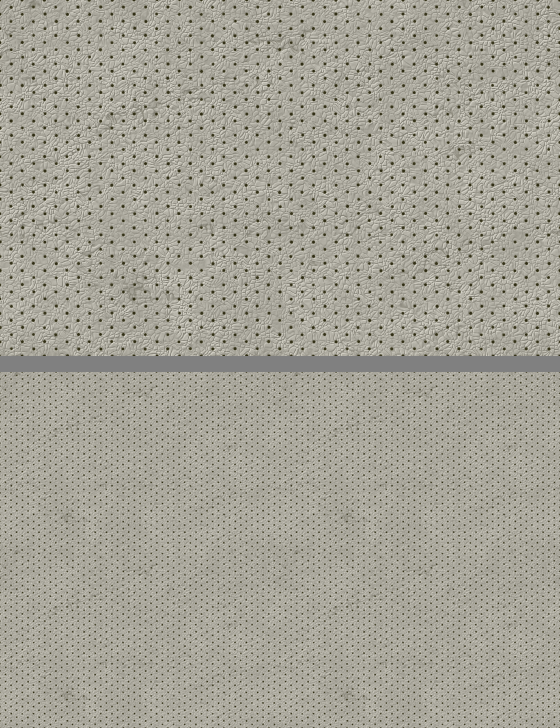
Top, the tile; bottom, the same tile 2 across and 2 down.
A Shadertoy shader for this texture:

```glsl
// Pale grey grained leather, perforated by a staggered grid of small dark round holes.

const vec3 LEATHER = vec3(0.685, 0.675, 0.632);
const vec3 GROOVE = vec3(0.46, 0.45, 0.38);
const vec3 HOLE_RIM = vec3(0.34, 0.33, 0.23);
const vec3 HOLE_CORE = vec3(0.20, 0.19, 0.095);
const vec2 HOLE_GRID = vec2(50.0);      // half pitches across and down
const float HOLE_RADIUS = 0.0028;       // in canvas widths
const vec2 GRAIN_CELLS = vec2(126.0, 84.0);

// Two random values per cell, repeating with the given period.
vec2 hash2(vec2 cell, vec2 period) {
    vec2 c = mod(cell, period);
    vec3 p = fract(c.xyx * vec3(0.1031, 0.1030, 0.0973));
    p += dot(p, p.yzx + 33.33);
    return fract((p.xx + p.yz) * p.zy);
}

// Smooth value noise that wraps.
vec2 noise2(vec2 p, vec2 period) {
    vec2 cell = floor(p), f = fract(p);
    f = f * f * (3.0 - 2.0 * f);
    vec2 low = mix(hash2(cell, period), hash2(cell + vec2(1, 0), period), f.x);
    vec2 high = mix(hash2(cell + vec2(0, 1), period), hash2(cell + vec2(1, 1), period), f.x);
    return mix(low, high, f.y);
}

// Gap between the two nearest cell points: zero along the cell borders.
float cellGap(vec2 p, vec2 period) {
    vec2 cell = floor(p), f = fract(p);
    float nearest = 8.0, second = 8.0;
    for (int y = -1; y <= 1; y++) {
        for (int x = -1; x <= 1; x++) {
            vec2 offset = vec2(x, y);
            float d = length(offset + hash2(cell + offset, period) - f);
            second = min(second, max(nearest, d));
            nearest = min(nearest, d);
        }
    }
    return second - nearest;
}

// Long, broken wrinkles; a whole-number slant keeps them seamless.
float creases(vec2 uv, float slant, vec2 warp) {
    vec2 period = vec2(10.0, 20.0);
    vec2 p = vec2(10.0 * uv.x, 40.0 * uv.y - 20.0 * slant * uv.x) + warp;
    float line = 1.0 - smoothstep(0.0, 0.07, abs(noise2(p, period).x - 0.5));
    vec2 patches = vec2(11.0, 8.0);
    float presence = noise2(uv * patches + slant, patches).y;
    return line * smoothstep(0.45, 0.75, presence);
}

float leatherHeight(vec2 uv) {
    vec2 warpCells = vec2(72.0, 46.0);
    vec2 warp = noise2(uv * warpCells, warpCells) - 0.5;
    vec2 depthCells = vec2(36.0, 24.0);
    float depth = mix(0.35, 1.0, noise2(uv * depthCells, depthCells).x);
    float grain = smoothstep(0.0, 0.4, cellGap(uv * GRAIN_CELLS + 1.6 * warp, GRAIN_CELLS));
    vec2 poreCells = vec2(230.0, 146.0);
    float pores = noise2(uv * poreCells, poreCells).x;
    float wrinkles = creases(uv, 1.0, warp) + 0.5 * creases(uv, -1.0, warp);
    return depth * grain + 0.45 * pores - 0.65 * wrinkles;
}

// Relief lit from the upper left, with shaded grooves and faint mottling.
vec3 leatherColor(vec2 uv, float aspect) {
    vec2 toLight = 0.0011 * vec2(-0.6, 0.8 * aspect);
    float lit = leatherHeight(uv - toLight);
    float shaded = leatherHeight(uv + toLight);
    float level = 0.5 * (lit + shaded);
    vec2 mottleCells = vec2(9.0, 6.0);
    float mottle = noise2(uv * mottleCells, mottleCells).x - 0.5;
    float tone = 0.16 * (lit - shaded) + 0.07 * (level - 0.72) + 0.025 * mottle;
    vec3 color = LEATHER + clamp(tone, -0.15, 0.13);
    return mix(color, GROOVE, 0.3 * smoothstep(0.25, -0.35, level));
}

// Index of the nearest hole on a grid where every second point is used.
vec2 nearestHole(vec2 p) {
    vec2 even = 2.0 * floor(0.5 * p + 0.5);
    vec2 odd = 2.0 * floor(0.5 * p) + 1.0;
    return distance(p, even) < distance(p, odd) ? even : odd;
}

// Punched holes with a shadowed edge and a bright lower-right lip.
vec3 punchHoles(vec3 color, vec2 uv, float aspect, float pixel) {
    vec2 p = uv * HOLE_GRID;
    vec2 id = nearestHole(p);
    vec2 random = hash2(id + 7.0, HOLE_GRID);
    vec2 jitter = 0.07 * (hash2(id, HOLE_GRID) - 0.5);
    vec2 offset = (p - id - jitter) / HOLE_GRID * vec2(1.0, 1.0 / aspect);
    float radius = HOLE_RADIUS * mix(0.9, 1.08, random.x);
    float d = length(offset);
    float soft = max(0.0005, 0.7 * pixel);
    float facing = dot(offset, vec2(0.6, -0.8)) / max(d, 0.0001);
    float lip = 1.0 - smoothstep(0.0, 0.0016, abs(d - radius - 0.0007));
    color += lip * mix(-0.07, 0.06, 0.5 + 0.5 * facing);
    vec3 inside = mix(HOLE_CORE, HOLE_RIM, smoothstep(0.45, 1.0, d / radius));
    inside += 0.04 * (random.y - 0.5);
    return mix(color, inside, 1.0 - smoothstep(radius - soft, radius + soft, d));
}

void mainImage(out vec4 fragColor, in vec2 fragCoord) {
    vec2 uv = fragCoord / iResolution.xy;
    float aspect = iResolution.x / iResolution.y;
    vec3 color = leatherColor(uv, aspect);
    color = punchHoles(color, uv, aspect, 1.0 / iResolution.x);
    fragColor = vec4(clamp(color, 0.0, 1.0), 1.0);
}
```
